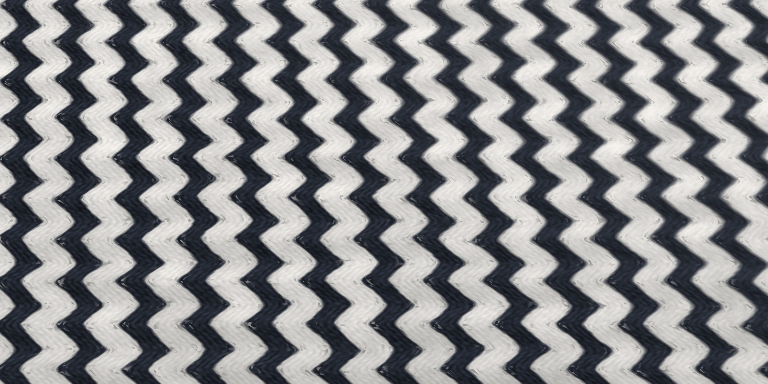
Reproduce this pattern procedurally as a Shadertoy shader.

```glsl
// Knitted fabric of dark and pale vertical zigzag stripes, seen at a slight angle.

const float TAU = 6.2831853;
const vec2  CENTER = vec2(0.807, 0.5);     // a stripe axis at mid height, y down
const float STRIPE_PITCH = 0.151;          // spacing of dark stripes at mid height
const float STRIPE_FAN = 0.0325;           // spacing gained towards the bottom
const float STRIPE_LEAN = 0.155;
const float ROW_PITCH = 0.106;             // height of one zigzag at mid height
const float ROW_GROWTH = 0.012;
const float ROW_PHASE = 0.30;
const float ZIGZAG = 0.17;                 // sideways swing, in stripe pitches
const float CORNER = 0.93;                 // 1 gives sharp corners
const float HALF_WIDTH = 0.212;            // dark half width, in stripe pitches
const float RIBS = 9.0;                    // cords per stripe pitch
const float STITCHES = 9.0;                // stitches per zigzag
const vec3  PALE = vec3(0.905, 0.895, 0.88);
const vec3  DARK = vec3(0.125, 0.142, 0.178);

float hash(vec2 p) {
    p = fract(p * vec2(0.1031, 0.1137));
    p += dot(p, p.yx + 33.33);
    return fract((p.x + p.y) * p.x * 17.0);
}

float noise(vec2 p) {
    vec2 i = floor(p), f = fract(p);
    f = f * f * (3.0 - 2.0 * f);
    return mix(mix(hash(i), hash(i + vec2(1, 0)), f.x),
               mix(hash(i + vec2(0, 1)), hash(i + vec2(1, 1)), f.x), f.y);
}

// Rounded triangle wave: right tip at 0, left tip a little before one half.
float zigzag(float t) {
    float phase = t + 0.03 * (1.0 - cos(TAU * t));
    return asin(CORNER * cos(TAU * phase)) / asin(CORNER);
}

// Soft spot of open stitches around a tip.
float tipSpot(vec2 d) {
    return exp(-dot(d * d, vec2(150.0, 70.0)));
}

void mainImage(out vec4 fragColor, in vec2 fragCoord) {
    vec2 p = fragCoord / iResolution.y;
    p.y = 1.0 - p.y;
    vec2 d = p - CENTER;

    // Perspective grid: stripes across, zigzag rows down
    float pitch = STRIPE_PITCH + STRIPE_FAN * d.y;
    float across = (d.x - STRIPE_LEAN * d.y) / pitch;
    float down = d.y / (ROW_PITCH + ROW_GROWTH * d.y) + ROW_PHASE;
    across += 0.05 * (noise(vec2(across, down) * 0.8 + 50.0) - 0.5);
    down += 0.10 * (noise(vec2(across, down) * 0.7 + 90.0) - 0.5);

    // Zigzag stripes with uneven widths and fuzzy yarn edges
    float wave = zigzag(down);
    float u = across - ZIGZAG * wave;
    float s = fract(u + 0.5) - 0.5;
    float t = fract(down);
    float grain = noise(vec2(u * 22.0, down * 15.0) + 200.0);
    float width = HALF_WIDTH + 0.015 * cos(2.0 * TAU * down)
                + 0.03 * (noise(vec2(across, down) * 1.7 + 70.0) - 0.5)
                + 0.035 * (grain - 0.5);
    float edge = abs(s) - width;
    float far = smoothstep(0.55, 1.5, 0.45 * p.x + 0.8 * (1.0 - p.y));
    float soft = 0.018 + 0.045 * far + 1.2 / (iResolution.y * pitch);
    float pale = smoothstep(-soft, soft, edge);

    // Cords along the zigzag, crossed by stitches
    float cord = cos(TAU * RIBS * u);
    float stitch = cos(TAU * (STITCHES * down + 0.5 * floor(RIBS * u + 0.5)));
    float knit = (0.6 * cord + 0.4 * stitch) * (1.0 - 0.75 * far);

    // Relief: facets turned to the light, soft valleys beside the dark yarn
    float facet = sin(TAU * (down + 0.03));
    float cloud = noise(vec2(across * 2.0, down * 2.5) + 120.0);
    float valley = exp(-max(edge, 0.0) * 22.0);
    float light = 0.955 + 0.035 * knit + 0.035 * facet
                + 0.11 * (cloud - 0.5) + 0.07 * (grain - 0.5) - 0.10 * valley;
    light *= mix(1.02, 0.93, p.y * p.y);
    vec3 paleColor = PALE * min(light, 1.06);
    vec3 darkColor = DARK * (1.0 + 0.22 * knit + 0.15 * facet + 0.5 * (grain - 0.5))
                   + 0.035 * far;

    // Small openings at the tips: bright in dark yarn, shaded in pale yarn
    float leftTip = tipSpot(vec2(s + 0.15, t - 0.46));
    float rightTip = tipSpot(vec2(s - 0.17, fract(t + 0.5) - 0.5));
    float speck = smoothstep(0.55, 0.85, noise(vec2(u * 30.0, down * 19.0) + 300.0));
    float open = speck * (leftTip + 0.5 * rightTip) * (1.0 - 0.6 * far);
    darkColor = mix(darkColor, PALE * 0.8, min(0.75 * open, 1.0));
    float paleTip = tipSpot(vec2(abs(s) - 0.30, fract(2.0 * t + 0.55) * 0.5 - 0.25));
    paleColor *= 1.0 - 0.28 * speck * paleTip;

    fragColor = vec4(clamp(mix(darkColor, paleColor, pale), 0.0, 1.0), 1.0);
}
```
